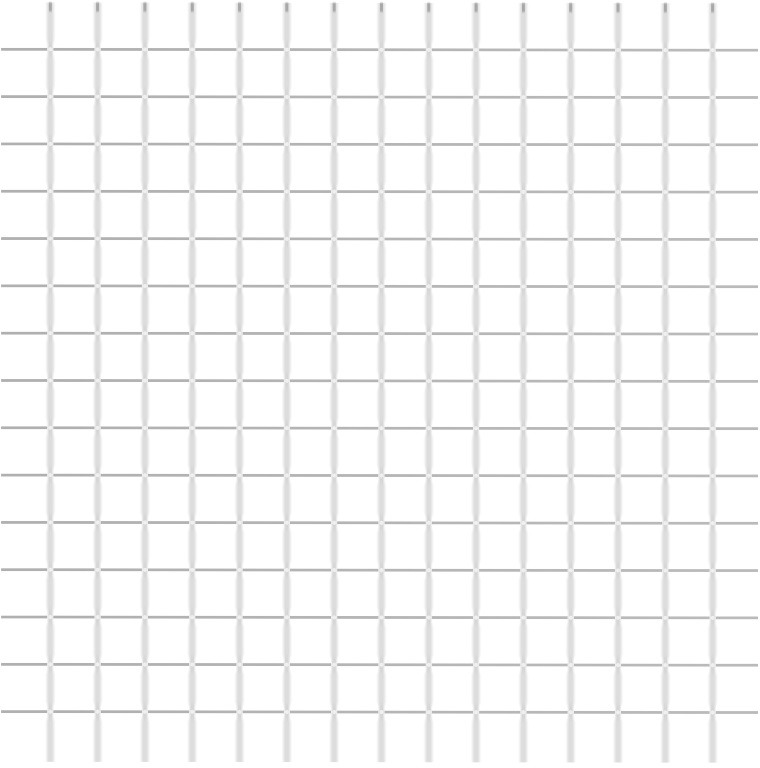
Write a Shadertoy shader that draws this pattern.

```glsl
// A grid of 15 by 15 grey wires on white: soft, wide uprights and thin, crisp crossbars.
// Each wire is a distance to the nearest line of a clamped repeat; the bars break at
// every crossing around a pale bead, and the uprights carry dark tips at the top.

// Coverage of a band of given half width, with an edge of given softness.
float band(float dist, float halfWidth, float soft) {
    return 1.0 - smoothstep(halfWidth - soft, halfWidth + soft, abs(dist));
}

// Coverage of the span from a to b.
float span(float x, float a, float b, float soft) {
    return band(x - 0.5 * (a + b), 0.5 * (b - a), soft);
}

void mainImage(out vec4 fragColor, in vec2 fragCoord) {
    // Grid space: wires lie on the integers 0 to 14
    const float pitch = 0.0616;
    vec2 p = fragCoord / iResolution.y;
    vec2 grid = (p - vec2(0.0655, 0.0731)) / pitch;
    float aa = 0.6 / (iResolution.y * pitch);

    // The crossbars sink very slightly towards the right
    float across = clamp(grid.x / 14.0, 0.0, 1.0);
    grid.y += 0.018 * (across - 0.25);

    vec2 offset = grid - clamp(round(grid), 0.0, 14.0);
    float crossing = 1.0 - smoothstep(0.08, 0.24, abs(offset.y));

    // Uprights: a blurred band that narrows close to each crossing
    float reach = span(grid.y, -1.06, 14.99, aa);
    float blur = 1.0 - smoothstep(0.02, mix(0.125, 0.09, crossing), abs(offset.x));
    float shade = 1.0 - 0.135 * blur * reach;
    float core = band(offset.x, 0.03, aa) * crossing * reach;
    shade = mix(shade, 0.82, 0.55 * core);

    // Dark tips at the upper ends
    float tip = span(grid.y, 14.80, 14.99, 0.03 + aa) * band(offset.x, 0.032, aa);
    shade = mix(shade, 0.66, tip);

    // Crossbars: thin and darker, a little paler on the right
    float bar = band(offset.y, 0.029, aa) * span(grid.x, -1.04, 14.96, aa);
    float gap = band(offset.x, 0.065, aa);
    shade = mix(shade, mix(0.69, 0.73, across), bar * (1.0 - gap));

    // Pale bead in each gap
    float bead = band(length(offset), 0.042, aa);
    shade = mix(shade, 0.94, bead);

    fragColor = vec4(vec3(shade), 1.0);
}
```
